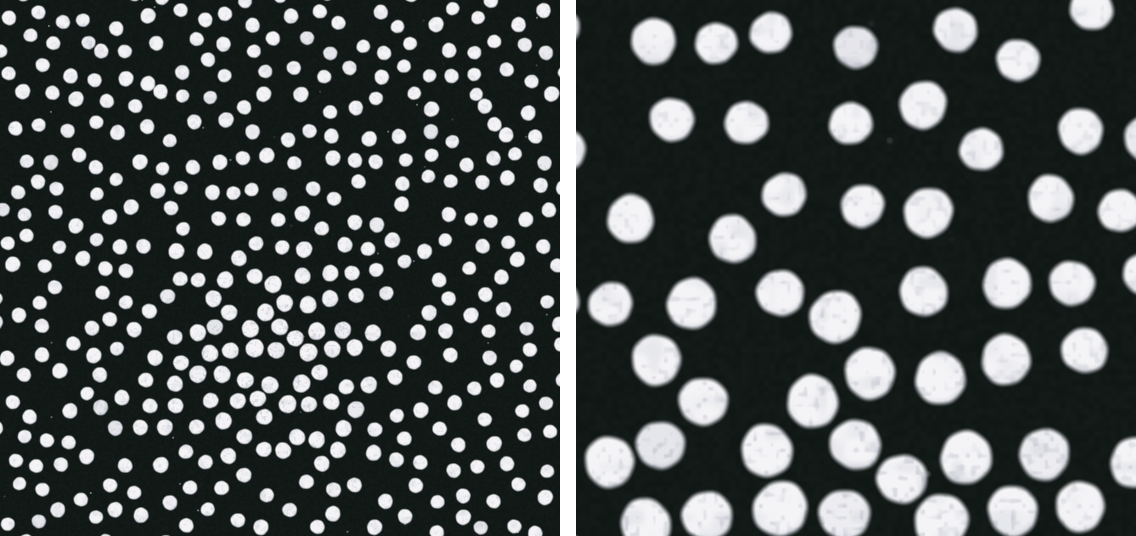
Left: the whole. Right: its middle third, enlarged.
This pattern is drawn by a Shadertoy shader. Its source:

```glsl
// Scattered chalk-white round dots on near-black ground, larger and denser around one spot.

const float CELLS = 20.0;               // cells across the canvas width
const float JITTER = 0.42;              // random shift of each dot, in cells
const float MIN_GAP = 0.84;             // closer dots push each other apart
const float DOT_RADIUS = 0.252;         // in cells
const float RADIUS_SPREAD = 0.02;
const vec2  FOCUS = vec2(0.48, 0.31);   // crowded spot, in canvas widths
const float FOCUS_SIZE = 4.2;           // in cells
const float FOCUS_PULL = 0.2;
const float FOCUS_GROWTH = 0.055;
const float EDGE_SOFTNESS = 0.042;      // in cells
const float GRAIN_SCALE = 15.0;         // grains per cell
const float SPECK_SCALE = 3.0;          // speck cells per dot cell

const vec3 GROUND = vec3(0.068, 0.098, 0.09);
const vec3 CHALK = vec3(0.955, 0.955, 0.965);
const vec3 CHALK_SHADE = vec3(0.76, 0.77, 0.81);
const vec3 SPECK = vec3(0.47, 0.49, 0.50);

vec2 hash22(vec2 p) {
    vec3 h = fract(p.xyx * vec3(0.1031, 0.1030, 0.0973));
    h += dot(h, h.yzx + 33.33);
    return fract((h.xx + h.yz) * h.zy);
}

float valueNoise(vec2 p) {
    vec2 i = floor(p), f = fract(p);
    f = f * f * (3.0 - 2.0 * f);
    float low = mix(hash22(i).x, hash22(i + vec2(1, 0)).x, f.x);
    float high = mix(hash22(i + vec2(0, 1)).x, hash22(i + vec2(1, 1)).x, f.x);
    return mix(low, high, f.y);
}

// Jittered point of one cell on a staggered grid
vec2 rawSite(vec2 id) {
    float stagger = 0.5 * mod(id.y, 2.0) - 0.25;
    return id + 0.5 + vec2(stagger, 0.0) + JITTER * (2.0 * hash22(id + 71.0) - 1.0);
}

float focusWeight(vec2 p) {
    vec2 d = (p - FOCUS * CELLS) / FOCUS_SIZE;
    return exp(-dot(d, d));
}

// Pushes the point away from close neighbours, then draws it to the focus
vec2 relaxedSite(vec2 id, vec2 site) {
    vec2 push = vec2(0.0);
    for (int y = -1; y <= 1; y++)
    for (int x = -1; x <= 1; x++) {
        if (x == 0 && y == 0) continue;
        vec2 away = site - rawSite(id + vec2(x, y));
        float dist = max(length(away), 0.001);
        push += away / dist * max(MIN_GAP - dist, 0.0) * 0.5;
    }
    site += push;
    return site - FOCUS_PULL * (site - FOCUS * CELLS) * focusWeight(site);
}

// Signed distance to a slightly uneven disc
float dotDistance(vec2 d, float radius, vec2 seed) {
    float angle = atan(d.y, d.x);
    float wobble = 0.025 * sin(2.0 * angle + 6.283 * seed.x)
                 + 0.018 * sin(3.0 * angle + 6.283 * seed.y)
                 + 0.010 * sin(7.0 * angle + 20.0 * seed.x);
    return length(d) - radius * (1.0 + wobble);
}

void mainImage(out vec4 fragColor, in vec2 fragCoord) {
    vec2 p = fragCoord / iResolution.x * CELLS;
    float pixel = CELLS / iResolution.x;
    float soft = max(EDGE_SOFTNESS, 0.75 * pixel);
    float grain = valueNoise(p * GRAIN_SCALE);
    float mottle = valueNoise(p * 5.0 + 40.0);

    // Ground with faint grain and rare dust specks
    vec3 color = GROUND + 0.02 * (grain - 0.5);
    vec2 speckId = floor(p * SPECK_SCALE);
    vec2 speckSeed = hash22(speckId + 13.0);
    vec2 speckPos = (speckId + 0.2 + 0.6 * hash22(speckId + 57.0)) / SPECK_SCALE;
    float speck = 1.0 - smoothstep(0.015, 0.015 + soft, length(p - speckPos));
    color = mix(color, SPECK, speck * step(0.985, speckSeed.x) * speckSeed.y);

    // Dots
    vec2 cell = floor(p);
    for (int y = -2; y <= 2; y++)
    for (int x = -2; x <= 2; x++) {
        vec2 id = cell + vec2(x, y);
        vec2 site = rawSite(id);
        if (length(site - p) > 1.6) continue;
        site = relaxedSite(id, site);
        vec2 seed = hash22(id + 131.0);
        float crowd = focusWeight(site);
        float radius = DOT_RADIUS + RADIUS_SPREAD * (2.0 * seed.x - 1.0) + FOCUS_GROWTH * crowd;
        vec2 d = p - site;
        float dist = dotDistance(d, radius, seed);
        float cover = 1.0 - smoothstep(-soft, soft, dist);

        // Paper grain inside, greyer rim toward the lower right
        float rim = smoothstep(-0.09, 0.0, dist) * smoothstep(-0.2, 0.9, dot(d / radius, vec2(0.6, -0.8)));
        float shade = 0.45 * rim + 0.55 * smoothstep(0.55, 1.0, grain) * (0.5 + 0.5 * crowd)
                    + 0.25 * smoothstep(0.5, 0.95, mottle) + 0.3 * smoothstep(0.9, 1.0, seed.y);
        color = mix(color, mix(CHALK, CHALK_SHADE, min(shade, 1.0)), cover);
    }
    fragColor = vec4(color, 1.0);
}
```
